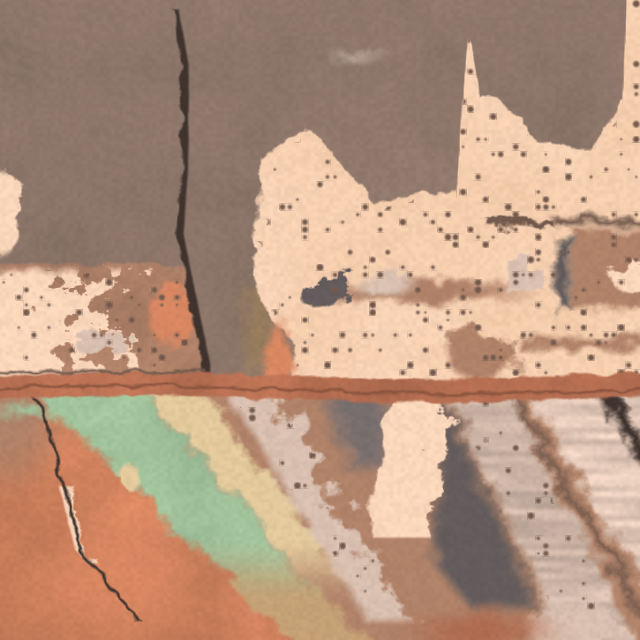
A WebGL 2 fragment shader for this texture:

```glsl
#version 300 es
precision highp float;
// Weathered wall: grey paint flaking off cream plaster above a ledge, with faded diagonal stripes below.
uniform vec2 u_resolution;
out vec4 outColor;

const vec3 GREY = vec3(.555, .465, .415);
const vec3 CREAM = vec3(.98, .84, .73);
const vec3 BROWN = vec3(.69, .51, .41);
const vec3 RUST = vec3(.69, .42, .31);
const vec3 ORANGE = vec3(.85, .53, .38);
const vec3 GREEN = vec3(.62, .75, .6);
const vec3 STRAW = vec3(.89, .79, .61);
const vec3 OCHRE = vec3(.77, .63, .46);
const vec3 CHALK = vec3(.85, .75, .69);
const vec3 SLATE = vec3(.39, .36, .36);
const vec3 DARK = vec3(.25, .2, .18);
const vec3 SHADE = vec3(.45, .35, .3);
const float RAGGED = .052;      // roughness of flaked edges
const float EDGE = .003;        // crisp edge
const float SOFT = .009;        // worn edge
const float STRIPE_TOP = .364;  // height where the stripes start
const float SPECKS = 85.;       // speck cells across the canvas

vec3 col;                 // paint so far
vec2 p, q;                // position, ragged position
float rag, cloud, speck;  // edge noise, broad tone, speck distance

float hash(vec2 v) { return fract(sin(dot(v, vec2(127.1, 311.7))) * 43758.5); }
float noise(vec2 v) {
  vec2 i = floor(v), f = smoothstep(0., 1., v - i), e = vec2(1, 0);
  return mix(mix(hash(i), hash(i + e), f.x), mix(hash(i + e.yx), hash(i + e.xx), f.x), f.y);
}
float fbm(vec2 v) {
  float sum = 0., amp = .53;
  for (int i = 0; i < 4; i++, amp *= .5, v = v * 2.03 + 17.) sum += amp * noise(v);
  return sum;
}
float ramp(float v, float a, float b) { return clamp((v - a) / (b - a), 0., 1.); }
float blob(float x, float y, float rx, float ry) {
  return (length((q - vec2(x, y)) / vec2(rx, ry)) - 1.) * min(rx, ry);
}
float box(float x, float y, float rx, float ry) {
  return max(abs(q.x - x) - rx, abs(q.y - y) - ry);
}
// Slanted stripe: x of both sides at STRIPE_TOP, then the lean of each.
float stripe(float l, float r, float leanL, float leanR) {
  float depth = STRIPE_TOP - q.y;
  return max(l + leanL * depth - q.x, q.x - r - leanR * depth) * .75;
}
void paint(vec3 ink, float d, float soft) {
  float w = max(soft, fwidth(d));
  col = mix(col, ink, smoothstep(w, -w, d));
}
float plasterTop(float x) {
  return .755 + .04 * ramp(x, .41, .475) - .111 * ramp(x, .485, .585) + .019 * ramp(x, .6, .71)
    + .127 * ramp(x, .714, .721) + .105 * ramp(x, .722, .73) - .085 * ramp(x, .736, .75)
    - .065 * ramp(x, .78, .835) - .017 * ramp(x, .835, .9)
    + .07 * ramp(x, .925, .97) + .18 * ramp(x, .972, .98);
}
float wallCrack(float y) {
  return .273 + .016 * ramp(y, .99, .9) - .008 * ramp(y, .74, .635) + .042 * ramp(y, .635, .43);
}
float lowerCrack(float y) {
  return .035 + .033 * ramp(y, .4, .36) + .057 * ramp(y, .36, .14) + .09 * ramp(y, .14, .03);
}

void wall() {
  col = GREY * (.93 + .14 * cloud);
  paint(CHALK * .82, blob(.555, .912, .03, .008), SOFT);
  paint(OCHRE * .78, box(.4, .49, .015, .06), .022);
  // right plaster
  float left = .405 - .012 * ramp(p.y, .68, .58) + .062 * ramp(p.y, .56, .46);
  float plaster = max(p.y - plasterTop(p.x), left - p.x) + rag * .5;
  paint(mix(CREAM, vec3(.93, .76, .61), .65 * cloud), plaster, EDGE);
  paint(ORANGE, blob(.437, .445, .023, .045), SOFT);
  paint(BROWN, blob(.66, .545, .14, .018), SOFT);
  paint(CHALK, blob(.605, .555, .035, .018), SOFT);
  paint(SLATE, blob(.515, .545, .048, .023) + rag, EDGE);
  paint(BROWN, box(.965, .58, .075, .062), SOFT);
  paint(CREAM, blob(.99, .563, .03, .02) + rag, EDGE);
  paint(CHALK, box(.83, .567, .035, .022) + rag, EDGE);
  paint(SLATE, box(.882, .57, .009, .052), SOFT);
  paint(SHADE, box(.81, .65, .055, .005), EDGE);
  paint(SHADE, box(.94, .655, .075, .006), SOFT);
  paint(BROWN, blob(.755, .45, .06, .04) + rag, SOFT);
  paint(BROWN, box(.92, .466, .1, .009), SOFT);
  // left patch
  float crack = wallCrack(p.y) + .15 * rag;
  float bare = max(p.y - .588, p.x - crack) + rag * .4;
  paint(BROWN * (.88 + .24 * cloud), bare, EDGE);
  paint(CREAM, max(bare + .012, p.x - .145 + rag * 7.), SOFT);
  paint(ORANGE, blob(.265, .5, .03, .042) + rag, SOFT);
  paint(CHALK, blob(.15, .46, .03, .015) + rag, EDGE);
  paint(SHADE, max(speck, min(bare, plaster) + .012), EDGE);
  paint(CREAM, blob(0., .668, .034, .068), EDGE);
  paint(DARK, max(abs(p.x - crack) - .0055 + rag * .2, p.y - .985), EDGE);
}

void stripes() {
  float depth = STRIPE_TOP - p.y, fade = smoothstep(.2, .31, depth);
  col = BROWN;
  // warm left corner
  paint(ORANGE * (.82 + .24 * cloud), p.x - .1 - 1.1 * depth, .04);
  paint(ORANGE, blob(.2, .1, .09, .08), .06);
  paint(BROWN, blob(0., .35, .08, .09), .05);
  paint(GREEN, blob(.04, .355, .035, .009), SOFT);
  // green and straw stripes, ochre at the foot
  paint(mix(STRAW, BROWN, fade), stripe(.24, .33, .9, .8), SOFT);
  paint(mix(GREEN * (.92 + .16 * cloud), OCHRE, fade), stripe(.08, .242, 1.03, .9), SOFT);
  paint(STRAW, blob(.203, .255, .014, .024), EDGE);
  // slate, cream and chalk stripes
  float chalk = max(stripe(.368, .445, .62, .57) + rag, .03 - p.y);
  float pale = stripe(.712, .808, .45, .52);
  float scratch = .84 + .2 * noise(vec2(p.x * 12. + p.y * 8., p.y * 110.));
  paint(CHALK, chalk, SOFT);
  paint(SLATE * 1.2, max(stripe(.515, .61, .45, 0.), .27 - p.y), .02);
  float foot = max(.64 - p.x - .8 * (p.y - .17), .05 - p.y);
  paint(SLATE, max(stripe(.69, .705, -.05, .42), foot), .016);
  paint(CREAM, max(stripe(.605, .705, -.14, -.17) + rag, .16 - p.y), EDGE);
  paint(CHALK * scratch, pale, SOFT);
  paint(CHALK * (scratch + .1), stripe(.835, 1.2, .62, .6), SOFT);
  paint(SHADE, stripe(.808, .819, .6, .6), SOFT);
  paint(DARK, max(stripe(.948, .972, .7, .7), .27 - p.y), SOFT);
  paint(CHALK, blob(.89, .02, .06, .035) + rag, SOFT);
  paint(RUST, blob(.75, .015, .08, .025), .025);
  paint(SHADE, max(speck, min(chalk, pale) + SOFT), EDGE);
  // crack, pale along its lower part
  float crack = abs(p.x - lowerCrack(p.y) + rag * .4);
  paint(CREAM, max(crack - .006 + rag * .5, abs(p.y - .18) - .06), EDGE);
  paint(DARK, max(crack - EDGE, .03 - p.y), EDGE);
}

void main() {
  p = gl_FragCoord.xy / u_resolution;
  rag = (fbm(p * 38.) - .5) * RAGGED;
  q = p + rag * .6;
  cloud = fbm(p * 10.);
  // one speck in some cells
  vec2 cell = floor(p * SPECKS);
  float size = .45 * hash(cell + 3.) * step(.85, hash(cell + 7.));
  speck = (length(fract(p * SPECKS) - .5) - size) / SPECKS + EDGE * step(size, .1);
  wall();
  vec3 upper = col;
  stripes();
  col = mix(col, upper, smoothstep(-EDGE, EDGE, p.y - .385));
  // ledge between the two parts
  float ledge = p.y - .395 - .005 * sin(p.x * 7.) + rag * .25;
  paint(RUST * (.92 + .25 * cloud), abs(ledge) - .018, EDGE);
  paint(RUST * .78, abs(ledge + .008 * p.x) - .002, EDGE);
  paint(SHADE, max(abs(p.y - .419 + rag * .3) - .002, p.x - .32), EDGE);
  outColor = vec4(col * (.97 + .06 * noise(p * 170.)), 1.);
}
```
